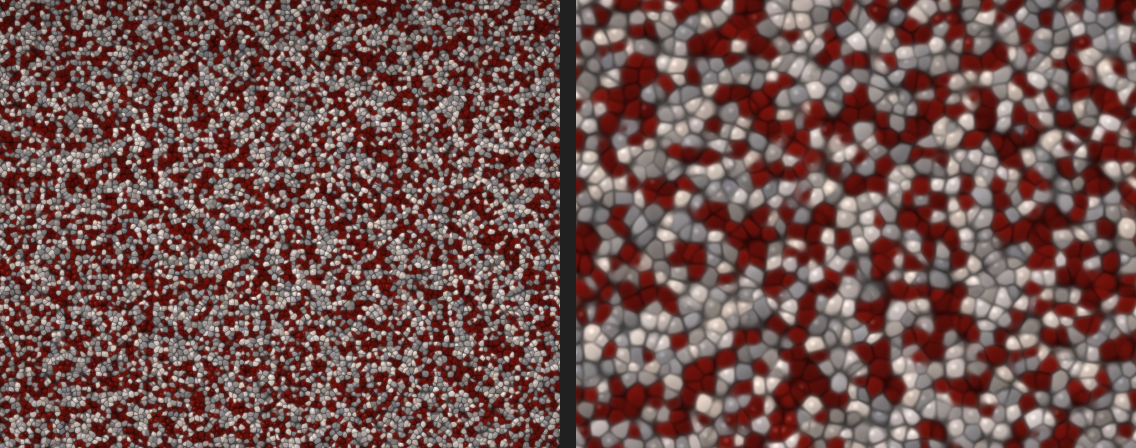
Left, the full canvas; right, a detail of the centre.
Give the GLSL for this texture, as a WebGL 2 fragment shader.

```glsl
#version 300 es
precision highp float;
// Densely packed small stones in dark red, grey and off-white, with soft shaded gaps.

uniform vec2 u_resolution;
out vec4 fragColor;

const float GRAINS_PER_HEIGHT = 88.0;
const float RED_SHARE = 0.40;
const float EDGE_SHARPNESS = 8.5;

float hash(vec2 cell, float seed) {
    return fract(sin(dot(cell, vec2(127.1, 311.7)) + seed * 74.7) * 43758.5453);
}

float valueNoise(vec2 p, float seed) {
    vec2 i = floor(p), f = fract(p);
    f = f * f * (3.0 - 2.0 * f);
    float low = mix(hash(i, seed), hash(i + vec2(1, 0), seed), f.x);
    float high = mix(hash(i + vec2(0, 1), seed), hash(i + vec2(1, 1), seed), f.x);
    return mix(low, high, f.y);
}

// Stone colour: red, grey or off-white, each with its own tone.
vec3 grainColor(vec2 cell) {
    float kind = hash(cell, 1.0) + 0.1 * (valueNoise(cell * 0.3, 2.0) - 0.5);
    float tone = hash(cell, 3.0);
    float warmth = hash(cell, 4.0) - 0.5;
    vec3 red = mix(vec3(0.31, 0.05, 0.035), vec3(0.45, 0.07, 0.045), tone);
    vec3 grey = mix(vec3(0.47, 0.45, 0.45), vec3(0.65, 0.62, 0.61), tone);
    vec3 pale = mix(vec3(0.71, 0.66, 0.64), vec3(0.86, 0.81, 0.78), tone);
    vec3 stone = kind < 0.72 ? grey : pale;
    stone += warmth * vec3(0.03, 0.0, -0.04);
    return kind < RED_SHARE ? red : stone;
}

// Distance to a stone centre, stretched along a random direction;
// stones that lie higher reach over their neighbours.
float grainDistance(vec2 offset, vec2 cell) {
    float angle = 6.2832 * hash(cell, 5.0);
    float stretch = mix(1.0, 1.25, hash(cell, 6.0));
    vec2 axis = vec2(cos(angle), sin(angle));
    vec2 local = vec2(dot(offset, axis), dot(offset, vec2(-axis.y, axis.x)));
    float lift = 0.24 * hash(cell, 7.0);
    return length(local * vec2(1.0 / stretch, stretch)) - lift;
}

// Blends the nearest stones softly and darkens some of the gaps between them.
vec3 grainLayer(vec2 p) {
    vec2 home = floor(p);
    float nearest = 9.0, second = 9.0, total = 0.0;
    vec3 blended = vec3(0.0);
    for (int y = -2; y <= 2; y++) {
        for (int x = -2; x <= 2; x++) {
            vec2 cell = home + vec2(x, y);
            vec2 jitter = vec2(hash(cell, 8.0), hash(cell, 9.0));
            vec2 offset = p - cell - mix(vec2(0.04), vec2(0.96), jitter);
            float d = grainDistance(offset, cell);
            second = min(second, max(nearest, d));
            nearest = min(nearest, d);

            // Light falls from the upper left onto a rounded top.
            float relief = 1.0 + 0.2 * dot(offset, vec2(-0.5, 0.85));
            float glint = 1.0 - smoothstep(0.0, 0.3, length(offset - vec2(-0.1, 0.14)));
            glint *= 0.12 * step(0.6, hash(cell, 10.0));
            float weight = exp(-EDGE_SHARPNESS * d);
            blended += weight * (grainColor(cell) * relief + glint);
            total += weight;
        }
    }
    float gap = 1.0 - smoothstep(0.0, 0.4, second - nearest);
    float gapShade = mix(0.08, 0.34, valueNoise(p * 0.9, 12.0));
    float depth = 1.0 - 0.4 * smoothstep(0.25, 0.7, nearest);
    return blended / total * (1.0 - gap * gapShade) * depth;
}

// Broad uneven light, dimmer towards the top edge and the corners.
float broadLight(vec2 uv) {
    vec2 centered = uv - vec2(0.5, 0.42);
    float falloff = 1.0 - 0.18 * dot(centered, centered);
    return falloff * (1.0 - 0.1 * smoothstep(0.7, 1.0, uv.y));
}

void main() {
    vec2 uv = gl_FragCoord.xy / u_resolution;
    vec2 p = gl_FragCoord.xy / u_resolution.y * GRAINS_PER_HEIGHT;
    vec3 color = grainLayer(p);
    color *= 0.96 + 0.08 * valueNoise(p * 1.7, 11.0);
    fragColor = vec4(clamp(color * broadLight(uv), 0.0, 1.0), 1.0);
}
```
